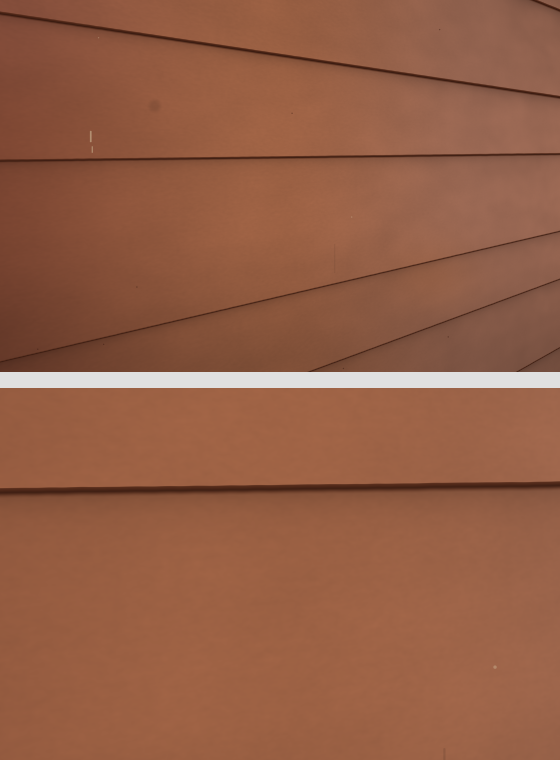
Top, the full canvas; bottom, a detail of the centre.
This texture is drawn by a WebGL 1 fragment shader. Its source:

```glsl
precision highp float;
// Painted lap siding in perspective: six shadowed seams fanning across rust-red boards.
uniform vec2 u_resolution;

// Colours
const vec3 LEFT_PAINT = vec3(0.455, 0.25, 0.18);
const vec3 MID_PAINT = vec3(0.62, 0.385, 0.268);
const vec3 RIGHT_PAINT = vec3(0.60, 0.405, 0.325);
const vec3 LIP_COLOR = vec3(0.35, 0.175, 0.105);
const vec3 GAP_COLOR = vec3(0.21, 0.095, 0.055);
const vec3 CHIP_COLOR = vec3(0.78, 0.68, 0.55);

// Board layout, in canvas heights measured down the left edge
const int SEAMS = 6;
const float FIRST_SEAM = -0.575;
const float EVEN_WIDTH = 0.606;
const float ODD_WIDTH = 0.430;
const float WIDTH_SHRINK = 0.032;
const float CONVERGENCE = 0.615;
const float HORIZON_SHIFT = 0.2462;

// Seam and surface strengths
const float TOP_GAP = 0.0095;
const float LOW_GAP = 0.0032;
const float LOW_FADE = 0.25;
const float SHADOW_REACH = 0.017;
const float SHADOW_DEPTH = 0.30;
const float GRAIN_DEPTH = 0.026;
const float MOTTLE_DEPTH = 0.055;
const float SPECK_CELL = 0.21;

vec2 hash2(vec2 p) {
  vec3 q = fract(p.xyx * vec3(0.1031, 0.1030, 0.0973));
  q += dot(q, q.yzx + 33.33);
  return fract((q.xx + q.yz) * q.zy);
}

float gradientDot(vec2 cell, vec2 offset) {
  return dot(hash2(cell) * 2.0 - 1.0, offset);
}

float gradientNoise(vec2 p) {
  vec2 i = floor(p), f = fract(p);
  vec2 w = f * f * f * (f * (f * 6.0 - 15.0) + 10.0);
  vec2 e = vec2(1.0, 0.0);
  return mix(mix(gradientDot(i, f), gradientDot(i + e, f - e), w.x),
             mix(gradientDot(i + e.yx, f - e.yx), gradientDot(i + 1.0, f - 1.0), w.x), w.y);
}

// Soft-edged vertical stroke
float stroke(vec2 p, vec2 center, float halfLength, float radius, float px) {
  vec2 d = p - center;
  d.y -= clamp(d.y, -halfLength, halfLength);
  return 1.0 - smoothstep(radius - px, radius + px, length(d));
}

// Uneven daylight: dark left, warm middle, pinker right, dim corners
vec3 paint(vec2 uv) {
  vec3 c = mix(LEFT_PAINT, MID_PAINT, smoothstep(-0.16, 0.5, uv.x));
  c = mix(c, RIGHT_PAINT, smoothstep(0.48, 0.88, uv.x));
  float low = smoothstep(0.55, 1.08, uv.y);
  float high = 1.0 - smoothstep(0.0, 0.4, uv.y);
  c += vec3(0.035, 0.03, 0.035) * high * (1.0 - smoothstep(0.0, 0.5, uv.x));
  float corner = smoothstep(0.8, 1.1, uv.x) * smoothstep(0.2, 0.6, abs(uv.y - 0.45));
  return c * (1.0 - 0.20 * low - 0.07 * high * uv.x - 0.08 * corner);
}

void main() {
  vec2 uv = gl_FragCoord.xy / u_resolution;
  uv.y = 1.0 - uv.y;
  vec2 p = vec2(uv.x * u_resolution.x / u_resolution.y, uv.y);
  float px = 0.75 / u_resolution.y;

  // Height on the wall with the perspective removed
  float scale = 1.0 - CONVERGENCE * uv.x;
  float wallY = (uv.y - HORIZON_SHIFT * uv.x) / scale;
  vec2 wall = vec2(p.x / scale, wallY);

  // Seams: lit lip, dark gap, then a soft shadow on the board below
  float lowness = clamp(wallY, 0.0, 1.0);
  float gapWidth = mix(TOP_GAP, LOW_GAP, lowness) * mix(1.05, 0.8, uv.x);
  float roughness = 0.0005 * gradientNoise(vec2(p.x * 60.0, wallY * 3.0));
  float seam = FIRST_SEAM, gap = 0.0, shadow = 0.0, depth = 0.0, board = 0.0;
  for (int n = 0; n < SEAMS; n++) {
    float k = float(n);
    float d = (wallY - seam) * scale + roughness;
    float below = smoothstep(-px, px, d);
    float line = below * (1.0 - smoothstep(gapWidth * 0.5, gapWidth + 0.003, d));
    gap = max(gap, line);
    depth = max(depth, line * clamp(d / gapWidth * 1.6, 0.0, 1.0));
    shadow += below * exp(-max(d, 0.0) / SHADOW_REACH);
    board += step(0.0, d);
    seam += mix(EVEN_WIDTH, ODD_WIDTH, mod(k, 2.0)) - WIDTH_SHRINK * k;
  }

  // Embossed grain, broad mottling and a slight tone change per board
  vec2 shift = vec2(board * 7.3, board * 3.1);
  float grain = gradientNoise(wall * vec2(38.0, 95.0) + shift)
              + 0.6 * gradientNoise(wall * vec2(90.0, 190.0) + shift);
  float mottle = gradientNoise(wall * vec2(2.5, 6.0) + shift)
               + 0.5 * gradientNoise(wall * vec2(7.0, 15.0) + shift);
  float tone = 0.02 * (hash2(vec2(board, 4.0)).x - 0.5);
  float focus = 1.0 - 0.6 * smoothstep(0.5, 1.0, uv.x);
  vec3 color = paint(uv) * (1.0 + tone + GRAIN_DEPTH * focus * grain + MOTTLE_DEPTH * mottle);

  // Faint warm smear and a round stain
  vec2 smear = (p - vec2(1.17, 0.74)) / vec2(0.12, 0.09);
  color += vec3(0.025, 0.005, -0.015) * exp(-dot(smear, smear));
  color *= 1.0 - 0.10 * (1.0 - smoothstep(0.006, 0.024, length(p - vec2(0.416, 0.285))));

  // Scattered specks and short ticks
  vec2 cell = floor(p / SPECK_CELL);
  vec2 spot = (cell + 0.2 + 0.6 * hash2(cell + 11.0)) * SPECK_CELL;
  vec2 kind = hash2(cell + 47.0);
  float speck = stroke(p, spot, 0.006 * step(0.75, kind.y), 0.0015, px) * step(0.72, kind.x);
  color = mix(color, kind.y > 0.4 ? CHIP_COLOR : GAP_COLOR, 0.5 * speck);

  // Chipped scratch in two pieces, and one faint dark scratch
  float chip = max(stroke(p, vec2(0.244, 0.367), 0.013, 0.0022, px),
                   stroke(p, vec2(0.248, 0.402), 0.007, 0.0015, px));
  color = mix(color, CHIP_COLOR, 0.7 * chip);
  color *= 1.0 - 0.10 * stroke(p, vec2(0.90, 0.695), 0.038, 0.001, px);

  color *= 1.0 - SHADOW_DEPTH * (1.0 - 0.3 * lowness) * min(shadow, 1.0);
  color = mix(color, mix(LIP_COLOR, GAP_COLOR, depth), gap * (1.0 - LOW_FADE * lowness));
  gl_FragColor = vec4(color, 1.0);
}
```
